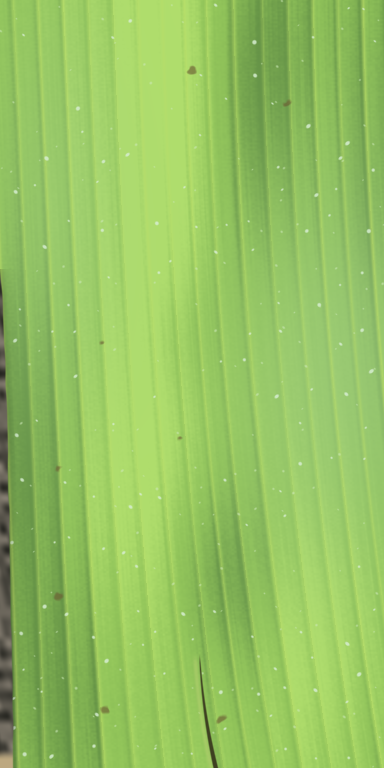
Give the GLSL for this texture, as a Shadertoy shader.

```glsl
// Sunlit banana leaf: curving parallel veins, pale specks, a torn slit and leaf litter at the left edge.

float hash(vec2 p) {
    return fract(sin(dot(p, vec2(127.1, 311.7))) * 43758.5453);
}

float noise(vec2 p) {
    vec2 i = floor(p), f = fract(p);
    f = f * f * (3.0 - 2.0 * f);
    return mix(mix(hash(i), hash(i + vec2(1, 0)), f.x),
               mix(hash(i + vec2(0, 1)), hash(i + vec2(1, 1)), f.x), f.y);
}

// Soft elliptical patch of light or shade
float blob(vec2 p, vec2 center, vec2 radius) {
    vec2 d = (p - center) / radius;
    return exp(-dot(d, d));
}

// One irregular dot in some cells of a grid
float specks(vec2 q, float cells, float chance, float radius, float soft) {
    vec2 g = q * cells, id = floor(g);
    vec2 center = 0.15 + 0.7 * vec2(hash(id + 3.1), hash(id + 8.7));
    vec2 d = (fract(g) - center) / cells;
    d.x += d.y * (hash(id + 5.3) - 0.5);
    float r = radius * mix(0.45, 1.0, pow(hash(id + 1.9), 2.0));
    return step(hash(id), chance) * (1.0 - smoothstep(r - soft, r + soft, length(d)));
}

// Vein coordinate: whole numbers lie on veins, which lean right on the way down
float veinCoord(vec2 p) {
    float t = 1.0 - p.y;
    float k = clamp((p.x - 0.1 * t) / 0.6, 0.0, 1.0);
    float u = p.x - t * mix(0.1, 0.03, k) - t * t * mix(-0.02, 0.15, k);
    return u * 15.36 - 0.52 + 0.28 * exp(-pow((u - 0.55) / 0.09, 2.0));
}

// Broad light and shade over the blade
float sunlight(vec2 p) {
    float s = 0.66 + 0.16 * (noise(p * vec2(5, 4)) - 0.5);
    s += 0.36 * blob(p, vec2(0.43, 0.87), vec2(0.13, 0.35));
    s += 0.22 * blob(p, vec2(0.33, 0.38), vec2(0.14, 0.25));
    s += 0.22 * blob(p, vec2(0.82, 0.16), vec2(0.15, 0.2));
    s -= 0.36 * blob(p, vec2(0.68, 0.90), vec2(0.11, 0.22));
    s -= 0.20 * blob(p, vec2(0.95, 0.75), vec2(0.15, 0.40));
    s -= 0.34 * blob(p, vec2(0.03, 0.42), vec2(0.13, 0.24));
    s -= 0.30 * blob(p, vec2(0.17, 0.12), vec2(0.13, 0.22));
    s -= 0.28 * blob(p, vec2(0.58, 0.25), vec2(0.13, 0.13));
    s -= 0.18 * blob(p, vec2(0.47, 0.56), vec2(0.09, 0.09));
    return s;
}

vec3 leafColor(vec2 p, vec2 q, float soft) {
    float v = veinCoord(p);
    float id = floor(v + 0.5), d = v - id;
    float strength = mix(0.45, 1.0, hash(vec2(id, 4.0)));

    // Each fold fades from light to dark, then meets the next vein
    float s = sunlight(p + vec2(0.012 * sin(v * 6.2832), 0.0));
    s += 0.16 * (0.45 - fract(v)) + 0.08 * (hash(vec2(floor(v), 2.0)) - 0.5);
    s -= 0.16 * strength * exp(-pow((d + 0.14) / 0.09, 2.0));

    // Fine fibres along the veins and faint mottling
    s += 0.08 * (noise(vec2(v * 13.0, p.y * 7.0)) - 0.5);
    s += 0.06 * (noise(q * vec2(150, 190)) - 0.5);

    vec3 shade = vec3(0.39, 0.57, 0.27), green = vec3(0.57, 0.77, 0.35), lit = vec3(0.69, 0.87, 0.42);
    vec3 col = mix(shade, green, smoothstep(0.1, 0.65, s));
    col = mix(col, lit, smoothstep(0.58, 0.95, s));

    // Cool sky sheen, strongest on the right
    float sheen = 0.6 * blob(p, vec2(0.9, 0.52), vec2(0.3, 0.28))
                + 0.4 * blob(p, vec2(0.15, 0.72), vec2(0.2, 0.3));
    col = mix(col, vec3(0.62, 0.80, 0.51), sheen);

    float vein = exp(-pow(d / 0.075, 2.0));
    return mix(col, vec3(0.74, 0.87, 0.40), 0.55 * strength * vein);
}

vec3 litterColor(vec2 q) {
    float n = noise(q * vec2(45, 28) + q.y * 9.0);
    vec3 col = mix(vec3(0.14, 0.14, 0.12), vec3(0.54, 0.51, 0.46), n);
    return mix(col, vec3(0.74, 0.66, 0.50), 1.0 - smoothstep(0.02, 0.05, q.y));
}

void mainImage(out vec4 fragColor, in vec2 fragCoord) {
    vec2 p = fragCoord / iResolution.xy;
    vec2 q = fragCoord / iResolution.x;
    float soft = 1.0 / iResolution.x, t = 1.0 - p.y;

    vec3 col = leafColor(p, q, soft);

    // Brown blemishes and pale specks
    vec2 jitter = 0.008 * vec2(noise(q * 90.0), noise(q * 90.0 + 31.0));
    col = mix(col, vec3(0.42, 0.36, 0.20), 0.65 * specks(q + jitter, 3.0, 0.25, 0.011, 0.004));
    col = mix(col, vec3(0.84, 0.93, 0.82), 0.85 * specks(q, 13.0, 0.4, 0.0055, soft));
    col = mix(col, vec3(0.80, 0.91, 0.72), 0.60 * specks(q + 7.3, 19.0, 0.3, 0.0035, soft));

    // Slit torn up from the lower edge, with a lit lip
    float h = clamp((t - 0.855) / 0.145, 0.0, 1.0);
    float slit = p.x - 0.52 - 0.016 * h - 0.026 * h * h;
    float torn = smoothstep(0.85, 0.865, t);
    float width = 0.001 + 0.005 * h;
    col = mix(col, vec3(0.72, 0.82, 0.44), 0.5 * torn * exp(-pow((slit + 0.012) / 0.006, 2.0)));
    col = mix(col, vec3(0.24, 0.25, 0.13), torn * (1.0 - smoothstep(width - soft, width + soft, abs(slit))));

    // Ground showing past the left margin
    float margin = 0.038 * sqrt(clamp((t - 0.35) / 0.65, 0.0, 1.0)) - 0.003
                 + 0.003 * (noise(vec2(q.y * 18.0, 2.0)) - 0.5);
    col *= 1.0 - 0.2 * step(0.35, t) * exp(-max(p.x - margin, 0.0) / 0.012);
    col = mix(litterColor(q), col, smoothstep(-soft, soft, p.x - margin));

    fragColor = vec4(col, 1.0);
}
```
